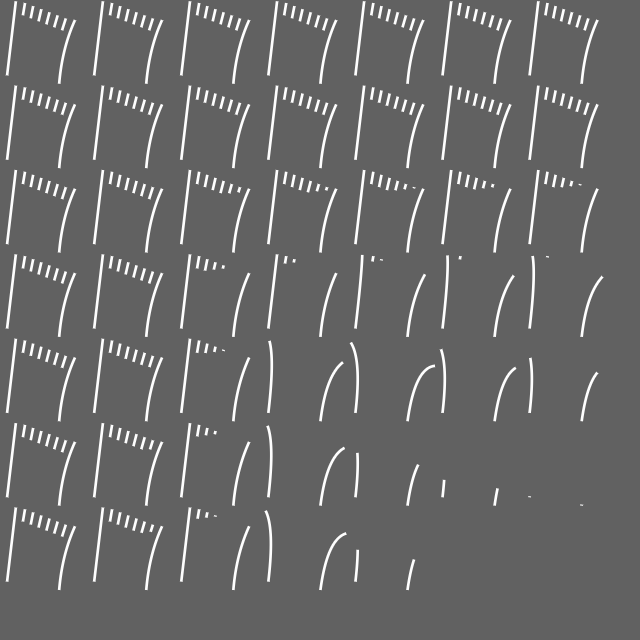
A Shadertoy shader for this pattern:

```glsl
// Seven by seven grid of white stroke glyphs that lose ticks, bend and shrink in nested L-shaped order.

const float CANVAS = 768.0;              // design units across the canvas
const float COUNT = 7.0;                 // repeats per side
const vec2 PITCH = vec2(104.5, 101.25);  // spacing of the repeats
const vec2 MARGIN = vec2(1.0, 0.0);
const float HALF_WIDTH = 1.6;
const int TICKS = 6;
const int CURVE_STEPS = 20;
const float FAR = 1e4;
const vec3 GREY = vec3(0.38);
const vec3 WHITE = vec3(0.995);

// Order of a cell along nested L shapes: each row arm first, then its column arm.
float cellStage(vec2 id) {
    float ring = min(id.x, id.y);
    float side = COUNT - ring;
    float along = id.y <= ring ? id.x - ring : side + id.y - ring - 1.0;
    return COUNT * COUNT - side * side + along;
}

float segmentDistance(vec2 p, vec2 a, vec2 b) {
    vec2 pa = p - a, ba = b - a;
    return length(pa - ba * clamp(dot(pa, ba) / dot(ba, ba), 0.0, 1.0));
}

// Flat-ended straight stroke from start along a direction.
float tickDistance(vec2 p, vec2 start, vec2 direction, float size) {
    if (size <= 0.0) return FAR;
    vec2 axis = normalize(direction);
    vec2 q = p - start;
    float across = abs(dot(q, vec2(-axis.y, axis.x))) - HALF_WIDTH;
    float along = abs(dot(q, axis) - 0.5 * size) - 0.5 * size;
    return max(across, along);
}

// Flat-ended quadratic curve, kept only up to the given fraction.
float curveDistance(vec2 p, vec2 base, vec2 control, vec2 tip, float kept) {
    if (kept <= 0.0) return FAR;
    vec2 bend = mix(base, control, kept);
    vec2 end = mix(bend, mix(control, tip, kept), kept);
    float d = FAR;
    vec2 previous = base;
    for (int i = 1; i <= CURVE_STEPS; i++) {
        float t = float(i) / float(CURVE_STEPS);
        vec2 next = mix(mix(base, bend, t), mix(bend, end, t), t);
        d = min(d, segmentDistance(p, previous, next));
        previous = next;
    }
    float baseCut = dot(p - base, normalize(base - bend));
    float tipCut = dot(p - end, normalize(end - bend));
    return max(d - HALF_WIDTH, max(baseCut, tipCut));
}

// One glyph, with y pointing down from the top of its cell.
float glyphDistance(vec2 p, float stage) {
    float bend = clamp((stage - 33.0) / 7.0, 0.0, 1.0);
    float kept = clamp(1.0 - 0.165 * (stage - 40.0), 0.0, 1.0);

    // Left stem
    vec2 leftTip = mix(vec2(19.0, 1.5), vec2(3.0, 6.0), bend);
    float d = curveDistance(p, vec2(8.5, 90.5), vec2(16.0, 27.0), leftTip, kept);

    // Right stem
    vec2 rightControl = mix(vec2(74.5, 58.0), vec2(80.0, 36.0), bend);
    vec2 rightTip = mix(vec2(90.0, 24.0), vec2(104.0, 34.0), bend);
    d = min(d, curveDistance(p, vec2(71.0, 100.5), rightControl, rightTip, kept));

    // Ticks shorten from the right as the stage advances
    for (int i = 0; i < TICKS; i++) {
        float k = float(i);
        vec2 top = vec2(30.0, 3.6) + k * vec2(9.8, 3.7);
        vec2 slant = vec2(-0.17 - 0.03 * k, 1.0);
        float size = clamp(91.5 - 2.5 * stage - 5.0 * k, 0.0, 15.0);
        d = min(d, tickDistance(p, top, slant, size));
    }
    return d;
}

void mainImage(out vec4 fragColor, in vec2 fragCoord) {
    float pixel = CANVAS / iResolution.y;
    vec2 p = vec2(fragCoord.x, iResolution.y - fragCoord.y) * pixel;

    // Repeat the cell, leaving the rest of the canvas empty
    vec2 grid = (p - MARGIN) / PITCH;
    vec2 id = floor(grid);
    vec2 local = fract(grid) * PITCH + MARGIN;
    bool inside = min(id.x, id.y) >= 0.0 && max(id.x, id.y) < COUNT;

    float d = inside ? glyphDistance(local, cellStage(id)) : FAR;
    float ink = clamp(0.5 - d / pixel, 0.0, 1.0);
    fragColor = vec4(mix(GREY, WHITE, ink), 1.0);
}
```
